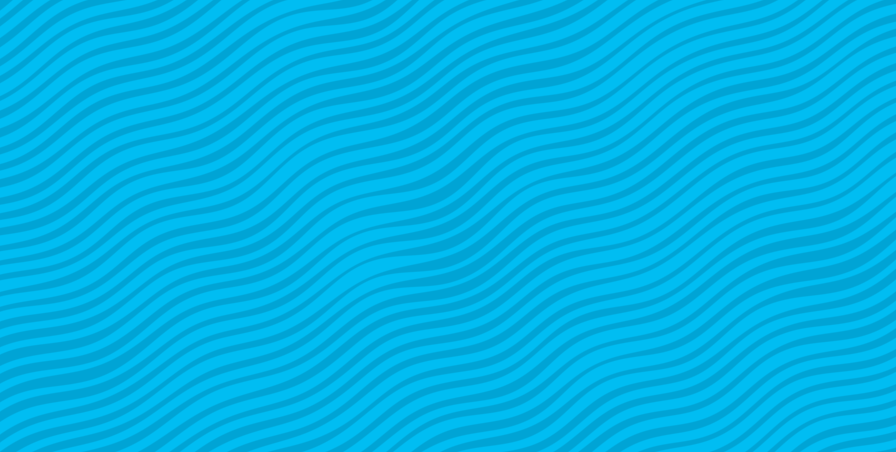
Give the GLSL for this pattern, as a Shadertoy shader.

```glsl
// Diagonal wavy stripes in two blues: evenly spaced rising bands are bent by a
// sine whose crests lean across the slope; smooth noise makes the bands swell
// and wander a little, as if cut by hand.

const float TAU = 6.2831853;

// Sine-free hash
float hash(vec2 p) {
    vec3 q = fract(vec3(p.xyx) * 0.1031);
    q += dot(q, q.yzx + 33.33);
    return fract((q.x + q.y) * q.z);
}

// Smooth value noise from -1 to 1
float noise(vec2 p) {
    vec2 cell = floor(p);
    vec2 t = smoothstep(0.0, 1.0, p - cell);
    float low = mix(hash(cell), hash(cell + vec2(1, 0)), t.x);
    float high = mix(hash(cell + vec2(0, 1)), hash(cell + vec2(1, 1)), t.x);
    return mix(low, high, t.y) * 2.0 - 1.0;
}

void mainImage(out vec4 fragColor, in vec2 fragCoord) {
    vec2 p = fragCoord / iResolution.y;

    // Wave crests run nearly square to the rising stripes
    float phase = TAU * (p.x - 1.104 + 0.35 * (p.y - 0.5)) / 0.435;
    phase += 0.4 * noise(p * 3.0 + 40.0);

    // Rising baseline plus wave, with a slow drift in spacing
    float rise = 0.47 * p.x + 0.0195 * sin(phase);
    float stripe = (p.y - rise) * 25.5 + 100.0 + 0.25 * noise(p * 4.0 + 10.0);
    float id = floor(stripe);

    // Bands swell over broad patches and vary from stripe to stripe
    float halfWidth = 0.217 + 0.03 * cos(phase + 2.2)
                    + 0.07 * noise(p * 5.0 + 70.0)
                    + 0.06 * noise(vec2(p.x * 6.0 + 20.0, id));
    float center = 0.5 + 0.07 * noise(vec2(p.x * 4.0 + 60.0, id));

    // Antialiased dark band
    float edge = abs(stripe - id - center) - halfWidth;
    float slope = length(vec2(dFdx(stripe), dFdy(stripe)));
    float band = 1.0 - smoothstep(-0.9 * slope, 0.9 * slope, edge);

    vec3 lightBlue = vec3(0.0, 0.74, 0.95);
    vec3 deepBlue = vec3(0.0, 0.645, 0.835);
    fragColor = vec4(mix(lightBlue, deepBlue, band), 1.0);
}
```
